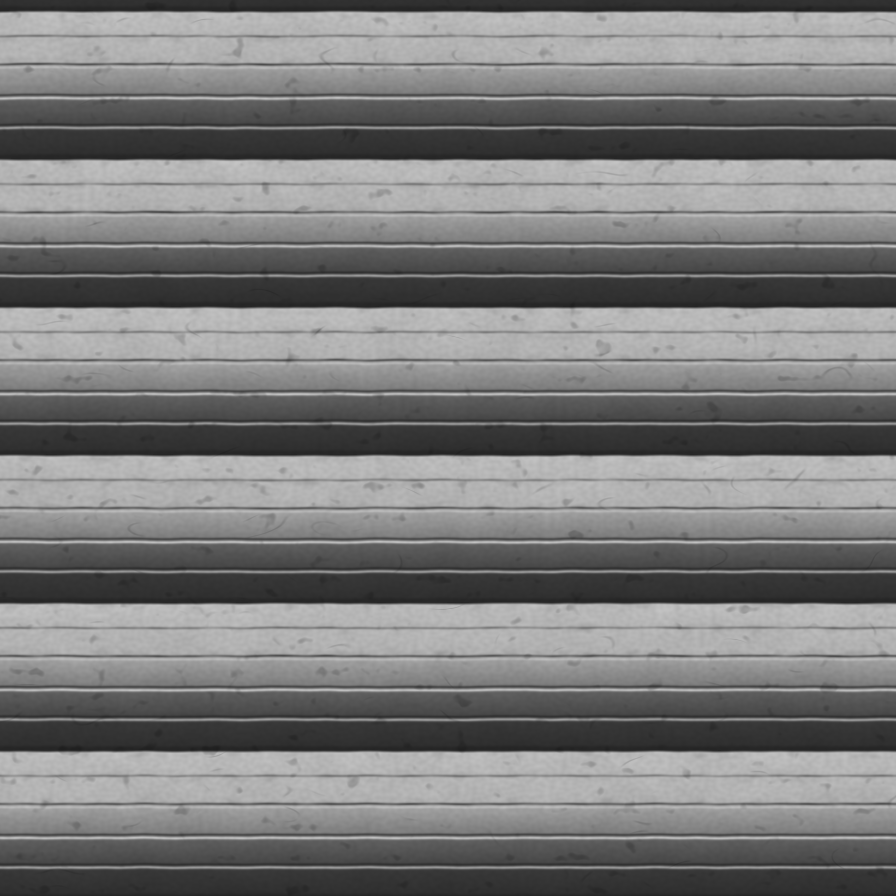
Reproduce this pattern procedurally as a WebGL 1 fragment shader.

```glsl
precision highp float;

uniform vec2 u_resolution;

const float SLAT_COUNT = 6.057;
const float TOP_MARGIN = 0.0117;
const float LIP_TONE = 0.15;

vec2 gradientAt(vec2 cell) {
  float angle = 6.2832 * fract(sin(dot(cell, vec2(127.1, 311.7))) * 43758.5);
  return vec2(cos(angle), sin(angle));
}

float gradientNoise(vec2 p) {
  vec2 i = floor(p);
  vec2 f = p - i;
  vec2 u = f * f * f * (f * (f * 6.0 - 15.0) + 10.0);
  vec2 e = vec2(1.0, 0.0);
  float a = dot(gradientAt(i), f);
  float b = dot(gradientAt(i + e.xy), f - e.xy);
  float c = dot(gradientAt(i + e.yx), f - e.yx);
  float d = dot(gradientAt(i + e.xx), f - e.xx);
  return mix(mix(a, b, u.x), mix(c, d, u.x), u.y);
}

float fbm(vec2 p) {
  float sum = 0.0;
  float amplitude = 0.5;
  for (int octave = 0; octave < 4; octave++) {
    sum += amplitude * gradientNoise(p);
    p = p * 2.03 + 17.3;
    amplitude *= 0.55;
  }
  return sum;
}

// Soft line profile: one at the centre, fading over the given width.
float line(float t, float centre, float width) {
  float d = (t - centre) / width;
  return exp(-d * d);
}

// Replaces the tone from start onward with a ramp reaching its last value at end.
float addBand(float tone, float t, float start, float end, vec2 ramp, float soft) {
  float shade = mix(ramp.x, ramp.y, clamp((t - start) / (end - start), 0.0, 1.0));
  return mix(tone, shade, smoothstep(start - soft, start + soft, t));
}

// Five facets, each turned further from the light.
float facetTone(float t, float soft) {
  float tone = addBand(LIP_TONE, t, 0.010, 0.175, vec2(0.735, 0.705), soft);
  tone = addBand(tone, t, 0.175, 0.368, vec2(0.715, 0.685), soft);
  tone = addBand(tone, t, 0.368, 0.578, vec2(0.640, 0.475), soft);
  tone = addBand(tone, t, 0.578, 0.785, vec2(0.390, 0.265), soft);
  return addBand(tone, t, 0.785, 0.985, vec2(0.225, 0.180), soft);
}

// Dark creases with lit ridges just below them.
float addCreases(float tone, float t, float width, float wear) {
  tone = mix(tone, 0.43, (0.65 + wear) * line(t, 0.174, width));
  tone = mix(tone, 0.34, (0.85 + wear) * line(t, 0.364, width));
  tone = mix(tone, 0.74, 0.75 * line(t, 0.386, width));
  tone = mix(tone, 0.25, 0.85 * line(t, 0.572, width));
  tone = mix(tone, 0.75, 0.95 * line(t, 0.594, width * 1.1));
  tone = mix(tone, 0.17, 0.80 * line(t, 0.773, width));
  tone = mix(tone, 0.61, 0.95 * line(t, 0.794, width * 1.1));
  return mix(tone, LIP_TONE, smoothstep(0.96, 0.99, t));
}

// Sparse dark flecks, each broken up by finer noise.
float flecks(vec2 p) {
  float spots = gradientNoise(p * vec2(32.0, 58.0));
  float breakup = gradientNoise(p * 110.0 + 9.0);
  return smoothstep(0.34, 0.62, spots + 0.35 * breakup);
}

// Thin scratches along contours of warped noise, kept to scattered patches.
float scratches(vec2 p) {
  float contour = abs(gradientNoise(p * vec2(19.0, 36.0) + 41.0));
  float patches = smoothstep(0.25, 0.5, gradientNoise(p * 23.0 + 5.0));
  return patches * (1.0 - smoothstep(0.0, 0.06, contour));
}

void main() {
  vec2 p = gl_FragCoord.xy / u_resolution.y;
  float row = (1.0 - p.y - TOP_MARGIN) * SLAT_COUNT;
  float slat = floor(row);
  float pixel = SLAT_COUNT / u_resolution.y;

  // Slight waviness along each slat.
  float wobble = 0.006 * gradientNoise(vec2(p.x * 28.0, slat * 3.7 + 0.5));
  float t = fract(row + wobble);
  float soft = max(0.012, pixel);
  float width = length(vec2(0.009, 0.5 * pixel));

  float creaseWear = 0.5 * gradientNoise(vec2(p.x * 36.0, slat * 5.3 + 0.3));
  float tone = addCreases(facetTone(t, soft), t, width, creaseWear);

  // Surface: broad smudges, fine grain, then marks and grime by the creases.
  float grime = line(t, 0.185, 0.035) + line(t, 0.35, 0.03) + line(t, 0.03, 0.03);
  float dirt = max(0.0, gradientNoise(p * vec2(48.0, 75.0) + 23.0));
  float surface = 1.0 + 0.075 * fbm(p * vec2(17.0, 23.0));
  surface += 0.055 * gradientNoise(p * vec2(150.0, 190.0));
  surface += 0.012 * gradientNoise(vec2(slat * 2.3 + 0.4, p.x * 2.0));
  surface -= 0.17 * flecks(p) + 0.12 * scratches(p) + 0.16 * dirt * grime;

  gl_FragColor = vec4(vec3(clamp(tone * surface, 0.0, 1.0)), 1.0);
}
```
